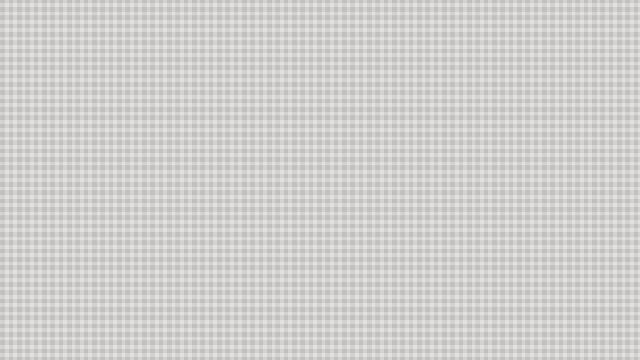
Reproduce this pattern procedurally as a Shadertoy shader.

```glsl
const float REPEATS_DOWN = 43.2;               // checks per canvas height
const float BAND_WIDTH = 0.55;                 // dark share of each repeat
const float EDGE_SOFTNESS = 0.03;              // edge blend as a share of a repeat
const vec2 BAND_CENTER = vec2(0.325, 0.075);   // band position within a repeat
const vec3 LIGHT = vec3(0.89, 0.88, 0.88);
const vec3 MIDDLE = vec3(0.83, 0.82, 0.82);
const vec3 DARK = vec3(0.76, 0.75, 0.75);

// Coverage of the vertical (x) and horizontal (y) bands, with crisp edges
vec2 bandCoverage(vec2 cell) {
    vec2 fromCenter = abs(fract(cell - BAND_CENTER + 0.5) - 0.5);
    return clamp(0.5 + (0.5 * BAND_WIDTH - fromCenter) / EDGE_SOFTNESS, 0.0, 1.0);
}

void mainImage(out vec4 fragColor, in vec2 fragCoord) {
    vec2 band = bandCoverage(fragCoord / iResolution.y * REPEATS_DOWN);

    // Gingham: bare ground, single band, crossing bands
    vec3 ground = mix(LIGHT, MIDDLE, band.x);
    vec3 crossed = mix(MIDDLE, DARK, band.x);
    fragColor = vec4(mix(ground, crossed, band.y), 1.0);
}
```
